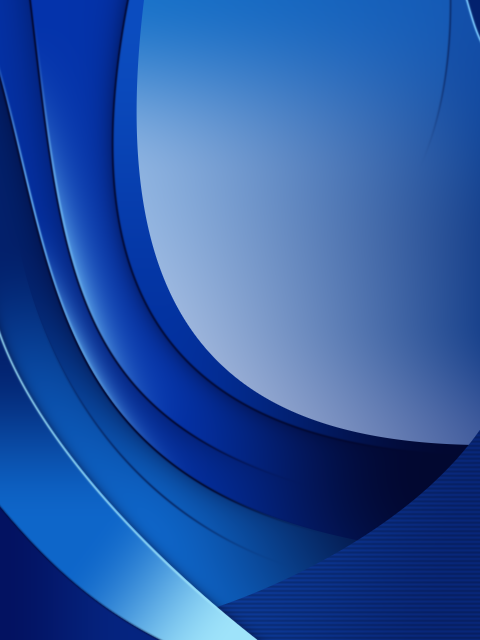
This background is drawn by a Shadertoy shader. Its source:

```glsl
// Glossy blue layered ribbons sweeping around a pale curved panel
#define ROYAL  vec3(0.015, 0.20, 0.67)
#define NAVY   vec3(0.008, 0.03, 0.19)
#define SHADE  vec3(0.010, 0.13, 0.43)
#define AZURE  vec3(0.055, 0.40, 0.79)
#define GLEAM  vec3(0.45, 0.75, 0.97)
#define ICE    vec3(0.62, 0.89, 0.98)
#define PLATE  vec3(0.045, 0.21, 0.55)
#define LINE_WIDTH 0.0020
#define STRIPES 150.0

vec2 bezier(vec2 a, vec2 b, vec2 c, vec2 d, float t) {
    float s = 1.0 - t;
    return s*s*s*a + 3.0*s*s*t*b + 3.0*s*t*t*c + t*t*t*d;
}

// x: signed distance (positive to the left of travel), y: position along curve
vec2 curve(vec2 p, vec2 a, vec2 b, vec2 c, vec2 d) {
    vec2 chord = d - a;
    float lo = 0.0, hi = 1.0;
    for (int i = 0; i < 14; i++) {
        float mid = 0.5*(lo + hi);
        if (dot(p - bezier(a, b, c, d, mid), chord) > 0.0) lo = mid; else hi = mid;
    }
    float t = 0.5*(lo + hi), s = 1.0 - t;
    vec2 tangent = normalize(s*s*(b - a) + 2.0*s*t*(c - b) + t*t*(d - c));
    vec2 r = p - bezier(a, b, c, d, t);
    return vec2(tangent.x*r.y - tangent.y*r.x, t);
}

float cover(float d) { return clamp(0.5 + d*iResolution.y, 0.0, 1.0); }
float line(float d, float w) { return exp(-d*d/(w*w)); }
float falloff(float d, float w) { return cover(d)*exp(-max(d, 0.0)/w); }
float bump(float a, float b, float c, float t) {
    return smoothstep(a, b, t)*(1.0 - smoothstep(b, c, t));
}

vec3 panelColor(vec2 p) {
    float across = pow(clamp((p.x - 0.20)/0.55, 0.0, 1.0), 1.2);
    float upper = smoothstep(0.72, 1.02, p.y);
    float lower = 1.0 - smoothstep(0.28, 0.80, p.y);
    vec3 left = mix(vec3(0.55, 0.70, 0.88), vec3(0.75, 0.81, 0.92), lower);
    left = mix(left, vec3(0.10, 0.45, 0.79), upper);
    vec3 right = mix(vec3(0.10, 0.26, 0.55), vec3(0.27, 0.37, 0.62),
                     1.0 - smoothstep(0.28, 0.50, p.y));
    right = mix(right, vec3(0.08, 0.34, 0.70), smoothstep(0.60, 1.0, p.y));
    return mix(left, right, across);
}

void mainImage(out vec4 fragColor, in vec2 fragCoord) {
    vec2 p = fragCoord/iResolution.xy*vec2(0.75, 1.0);

    // Layer edges, from the panel out to the lower left corner
    vec2 panel  = curve(p, vec2(0.225, 1.0), vec2(0.163, 0.493), vec2(0.353, 0.315), vec2(0.729, 0.305));
    vec2 rim    = curve(p, vec2(0.200, 1.0), vec2(0.104, 0.505), vec2(0.299, 0.305), vec2(0.724, 0.289));
    vec2 ridge  = curve(p, vec2(0.047, 1.0), vec2(0.098, 0.570), vec2(0.112, 0.346), vec2(0.492, 0.238));
    vec2 fold   = curve(p, vec2(-0.008, 0.909), vec2(0.086, 0.583), vec2(0.077, 0.262), vec2(0.539, 0.160));
    vec2 crease = curve(p, vec2(0.026, 0.635), vec2(0.059, 0.440), vec2(0.189, 0.197), vec2(0.462, 0.112));
    vec2 blade  = curve(p, vec2(-0.010, 0.518), vec2(0.029, 0.355), vec2(0.204, 0.154), vec2(0.406, -0.003));
    vec2 corner = curve(p, vec2(-0.013, 0.224), vec2(0.065, 0.128), vec2(0.143, 0.052), vec2(0.260, -0.005));
    vec2 plate  = curve(p, vec2(0.349, 0.055), vec2(0.482, 0.102), vec2(0.664, 0.199), vec2(0.755, 0.336));
    vec2 arc    = curve(p, vec2(0.704, 1.0), vec2(0.704, 0.896), vec2(0.688, 0.805), vec2(0.651, 0.727));
    vec2 tip    = curve(p, vec2(0.728, 1.005), vec2(0.738, 0.970), vec2(0.742, 0.955), vec2(0.753, 0.932));

    // Bowl body, deepening toward its lower right end
    float dark = 1.0 - smoothstep(0.05, 0.50, length(p - vec2(0.71, 0.26)));
    vec3 outer = mix(AZURE, SHADE, smoothstep(0.15, 0.62, p.y));
    vec3 col = mix(outer, ROYAL, cover(fold.x));
    float underCrease = cover(-crease.x)*bump(0.0, 0.4, 1.0, crease.y);
    col = mix(col, AZURE, 0.35*underCrease);
    col = mix(col, NAVY, dark);

    // Shadows and gleams along the folds
    float ridgeFade = 1.0 - smoothstep(0.75, 1.0, ridge.y);
    float foldFade = 1.0 - smoothstep(0.80, 1.0, fold.y);
    col = mix(col, NAVY, 0.35*falloff(-ridge.x, 0.035)*ridgeFade);
    col = mix(col, NAVY, 0.35*falloff(-fold.x, 0.020)*foldFade);
    col = mix(col, GLEAM, 0.80*falloff(ridge.x, 0.026)*bump(0.02, 0.42, 0.78, ridge.y));
    col = mix(col, GLEAM, 0.75*falloff(fold.x, 0.014)*bump(0.25, 0.50, 0.80, fold.y));
    col = mix(col, NAVY, 0.85*line(ridge.x, LINE_WIDTH)*ridgeFade);
    col = mix(col, NAVY, 0.85*line(fold.x + 0.001, LINE_WIDTH)*foldFade);
    col = mix(col, GLEAM, 0.60*line(ridge.x - 0.003, LINE_WIDTH)*bump(0.0, 0.28, 0.6, ridge.y));
    col = mix(col, GLEAM, 0.70*line(fold.x - 0.002, LINE_WIDTH)*bump(-0.1, 0.25, 0.7, fold.y));
    col = mix(col, NAVY, 0.50*line(crease.x, LINE_WIDTH)*bump(0.1, 0.7, 1.0, crease.y));

    // Rim band and pale panel
    vec3 band = mix(vec3(0.045, 0.30, 0.75), vec3(0.01, 0.19, 0.62), 1.0 - smoothstep(0.4, 1.0, p.y));
    band = mix(band, NAVY, smoothstep(0.25, 0.72, p.x));
    col = mix(col, NAVY, 0.45*falloff(-rim.x, 0.018));
    col = mix(col, band, cover(rim.x));
    col = mix(col, NAVY, 0.80*line(rim.x, LINE_WIDTH));
    vec3 glass = panelColor(p);
    float arcFade = 1.0 - smoothstep(0.2, 1.0, arc.y);
    glass = mix(glass, PLATE, cover(arc.x)*arcFade*0.25);
    glass = mix(glass, NAVY, 0.40*line(arc.x, LINE_WIDTH)*arcFade);
    glass = mix(glass, SHADE, cover(tip.x));
    glass = mix(glass, GLEAM, 0.90*line(tip.x, LINE_WIDTH));
    col = mix(col, glass, cover(panel.x));

    // Finely striped plate
    float stripe = 0.5 + 0.5*cos(6.28318*p.y*STRIPES);
    vec3 metal = mix(PLATE, vec3(0.03, 0.14, 0.44), smoothstep(0.40, 0.78, p.x + 0.25*(0.3 - p.y)));
    metal *= 0.88 + 0.20*stripe;
    col = mix(col, metal, cover(-plate.x));

    // Bright blade and dark corner
    vec3 sheet = mix(SHADE, AZURE, 1.0 - smoothstep(0.18, 0.46, p.y));
    sheet = mix(sheet, ICE, smoothstep(0.02, 0.36, p.x - 0.75*p.y));
    col = mix(col, NAVY, 0.45*falloff(blade.x, 0.006));
    col = mix(col, sheet, cover(-blade.x));
    col = mix(col, ICE, 0.75*line(blade.x + 0.002, LINE_WIDTH));
    vec3 base = mix(vec3(0.01, 0.07, 0.38), vec3(0.02, 0.14, 0.50), smoothstep(0.0, 0.2, p.x));
    col = mix(col, base, cover(-corner.x));
    col = mix(col, NAVY, 0.45*line(corner.x, LINE_WIDTH));

    fragColor = vec4(col, 1.0);
}
```
